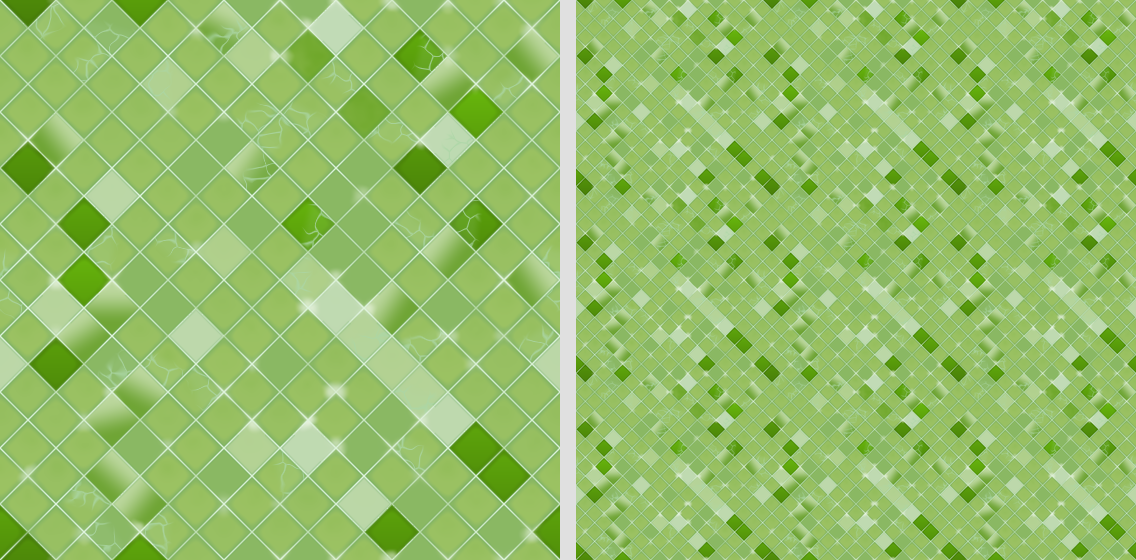
Left, the tile; right, the same tile 3 across and 3 down.
Reproduce this pattern procedurally as a WebGL 1 fragment shader.

```glsl
precision highp float;
uniform vec2 u_resolution;

const float REPEATS = 10.0;        // diamonds across and down
const float LINE_HALF = 0.012;     // half width of grout, in diamonds
const float CRACK_HALF = 0.011;
const float CRACK_SCALE = 3.0;     // crack facets per diamond
const float CRACK_SHARE = 0.14;
const float DARK_SHARE = 0.05;     // shares of the tile kinds
const float MID_SHARE = 0.035;
const float PALE_SHARE = 0.085;
const float BLEND_SHARE = 0.08;
const float FLAT_SHARE = 0.14;
const float GLOW_SHARE = 0.24;     // share of bright corners
const vec3 LIME = vec3(0.61, 0.76, 0.385);
const vec3 SAGE = vec3(0.54, 0.72, 0.39);
const vec3 MOSS = vec3(0.46, 0.68, 0.22);
const vec3 DEEP = vec3(0.34, 0.60, 0.04);
const vec3 PALE = vec3(0.73, 0.84, 0.61);
const vec3 MINT = vec3(0.67, 0.84, 0.65);
const vec3 GROUT = vec3(0.88, 0.96, 0.88);

float hash(vec2 cell, float salt) {
  vec3 v = fract(vec3(cell, salt * 17.0) * 0.1031);
  v += dot(v, v.zyx + 31.32);
  return fract((v.x + v.y) * v.z);
}

vec2 wrap(vec2 cell, float period) {
  return floor(mod(cell + 0.5, period));
}

// Wrapping identity of a point on the diagonal lattice
vec2 latticeKey(vec2 c) {
  return wrap(vec2(c.x + c.y, c.x - c.y), 2.0 * REPEATS);
}

float noise(vec2 p, float scale, float salt) {
  p *= scale;
  float period = REPEATS * scale;
  vec2 i = floor(p), f = fract(p);
  f = f * f * (3.0 - 2.0 * f);
  float a = hash(wrap(i, period), salt);
  float b = hash(wrap(i + vec2(1.0, 0.0), period), salt);
  float c = hash(wrap(i + vec2(0.0, 1.0), period), salt);
  float d = hash(wrap(i + 1.0, period), salt);
  return mix(mix(a, b, f.x), mix(c, d, f.x), f.y);
}

// Approximate distance to the nearest border between scattered facets
float crackDistance(vec2 p) {
  p *= CRACK_SCALE;
  vec2 base = floor(p);
  float near = 9.0, second = 9.0;
  for (int y = -1; y <= 1; y++) {
    for (int x = -1; x <= 1; x++) {
      vec2 c = base + vec2(float(x), float(y));
      vec2 k = wrap(c, REPEATS * CRACK_SCALE);
      float d = length(c + vec2(hash(k, 21.0), hash(k, 22.0)) - p);
      second = min(second, max(near, d));
      near = min(near, d);
    }
  }
  return 0.5 * (second - near) / CRACK_SCALE;
}

float stroke(float d, float halfWidth, float px) {
  return clamp((halfWidth - d) / px + 0.5, 0.0, 1.0);
}

vec3 tileColor(vec2 key, vec2 local, float rim, float wash) {
  float kind = hash(key, 1.0), tone = hash(key, 2.0);
  float body = smoothstep(0.015, 0.11, rim + 0.04 * (wash - 0.5));
  vec3 plain = mix(SAGE, LIME, body * (0.8 + 0.2 * tone));
  plain = mix(plain, MOSS, 0.22 * wash * smoothstep(0.35, 0.0, length(local - vec2(0.0, 0.16))));
  float level = DARK_SHARE;
  if (kind < level) {
    vec3 deep = DEEP * mix(0.84, 1.12, tone);
    return mix(deep * 0.93, deep * 1.08, body * (0.6 + local.y));
  }
  level += MID_SHARE;
  if (kind < level) return mix(plain, DEEP, 0.4 + 0.25 * wash);
  level += PALE_SHARE;
  if (kind < level) return mix(plain, mix(PALE, vec3(0.76, 0.86, 0.72), tone), 0.65 + 0.35 * tone);
  level += BLEND_SHARE;
  if (kind < level) {
    vec2 dir = normalize(vec2(tone * 2.0 - 1.0, 0.6));
    return mix(MOSS * 0.95, PALE, smoothstep(0.2, 0.85, dot(local, dir) + 0.5));
  }
  level += FLAT_SHARE;
  return kind < level ? SAGE : plain;
}

void main() {
  vec2 p = gl_FragCoord.xy / u_resolution * REPEATS;
  float px = REPEATS / min(u_resolution.x, u_resolution.y);

  // Diagonal lattice: one diamond per unit square
  vec2 diag = vec2(p.x + p.y, p.x - p.y);
  vec2 key = latticeKey(floor(diag));
  vec2 q = fract(diag) - 0.5;
  vec2 local = 0.5 * vec2(q.x + q.y, q.x - q.y);
  float edge = (0.5 - max(abs(q.x), abs(q.y))) * 0.7071;
  float rim = 0.354 - 0.7071 * pow(dot(q * q * q, q * q * q), 1.0 / 6.0);
  float wash = 0.65 * noise(p, 3.0, 3.0) + 0.35 * noise(p, 8.0, 4.0);
  vec3 color = tileColor(key, local, rim, wash);

  // Cracks over part of some tiles
  if (hash(key, 5.0) < CRACK_SHARE) {
    vec2 bend = vec2(noise(p, 6.0, 6.0), noise(p, 6.0, 7.0)) - 0.5;
    vec2 side = vec2(hash(key, 8.0) - 0.5, hash(key, 9.0) - 0.6);
    float reach = smoothstep(-0.12, 0.08, dot(local, normalize(side + 0.001)));
    float crack = stroke(crackDistance(p + 0.12 * bend), CRACK_HALF, px);
    color = mix(color, MINT, reach * (0.15 + 0.65 * crack));
  }

  // Bright corners: a smear inside one tile and a flare along the grout
  vec2 toCorner = diag - floor(diag + 0.5);
  vec2 corner = latticeKey(floor(diag + 0.5));
  float radius = length(toCorner) * 0.7071;
  float lit = step(hash(corner, 10.0), GLOW_SHARE) * (0.4 + 0.6 * hash(corner, 11.0));
  float smear = step(hash(key + corner, 12.0), 0.3) * smoothstep(0.24, 0.02, radius + 0.16 * (wash - 0.5));
  float flare = exp(-edge * 38.0) * smoothstep(0.34, 0.0, radius);
  color = mix(color, vec3(0.94, 0.97, 0.91), lit * max(0.8 * smear, 0.85 * flare));

  // Grout with a soft green shade beside it
  float strength = mix(0.5, 1.0, noise(p, 2.0, 13.0));
  color = mix(color, vec3(0.40, 0.66, 0.38), 0.35 * strength * (1.0 - lit) * smoothstep(0.05, 0.015, edge));
  color = mix(color, GROUT, strength * stroke(edge, LINE_HALF, px));
  gl_FragColor = vec4(color, 1.0);
}
```
